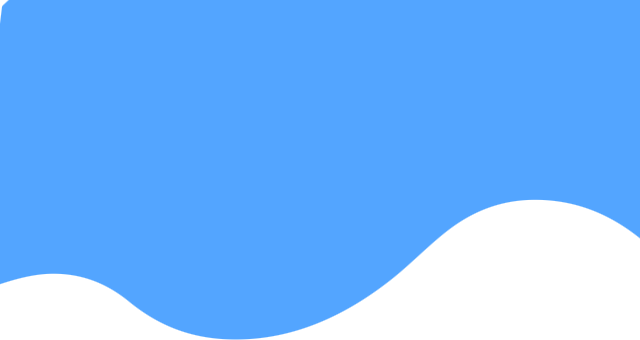
Give the GLSL for this background, as a Shadertoy shader.

```glsl
// Flat blue sky above a smooth white wave, with a small clipped top-left corner.

#define SKY_BLUE vec3(0.325, 0.647, 1.0)
#define WAVE_WHITE vec3(1.0)
#define KNOT_COUNT 8

// Wave knots: x, height, slope, as fractions of the canvas
const vec3 KNOTS[KNOT_COUNT] = vec3[KNOT_COUNT](
    vec3(0.0,    0.1642,  0.62),
    vec3(0.0833, 0.1949,  0.0),
    vec3(0.2018, 0.1127, -1.54),
    vec3(0.3685, 0.0015,  0.0),
    vec3(0.6120, 0.1789,  1.49),
    vec3(0.7096, 0.3358,  1.32),
    vec3(0.8359, 0.4123,  0.0),
    vec3(1.0,    0.2990, -1.51));

// Corner cut, from the left edge round to the top edge
const vec2 CUT_LEFT = vec2(0.0, 0.931);
const vec2 CUT_BEND = vec2(0.0033, 0.982);
const vec2 CUT_TOP  = vec2(0.0135, 1.0);

// Cubic Hermite curve between two knots
float hermite(vec3 a, vec3 b, float x) {
    float span = b.x - a.x;
    float t = clamp((x - a.x) / span, 0.0, 1.0);
    float s = 1.0 - t;
    return mix(a.y, b.y, t * t * (3.0 - 2.0 * t))
         + span * t * s * (a.z * s - b.z * t);
}

float waveHeight(float x) {
    float height = KNOTS[0].y;
    for (int i = 0; i < KNOT_COUNT - 1; i++) {
        if (x >= KNOTS[i].x) height = hermite(KNOTS[i], KNOTS[i + 1], x);
    }
    return height;
}

// Signed side of the line a-b, positive on its right
float rightOf(vec2 p, vec2 a, vec2 b) {
    vec2 along = normalize(b - a);
    return dot(p - a, vec2(along.y, -along.x));
}

// Coverage of the positive side, one pixel wide at the edge
float coverage(float d) {
    return clamp(0.5 + d / max(fwidth(d), 1e-6), 0.0, 1.0);
}

void mainImage(out vec4 fragColor, in vec2 fragCoord) {
    vec2 uv = fragCoord / iResolution.xy;

    // Sky lies above the wave and inside both corner lines
    float sky = coverage(uv.y - waveHeight(uv.x));
    sky *= coverage(rightOf(uv, CUT_LEFT, CUT_BEND));
    sky *= coverage(rightOf(uv, CUT_BEND, CUT_TOP));

    fragColor = vec4(mix(WAVE_WHITE, SKY_BLUE, sky), 1.0);
}
```
